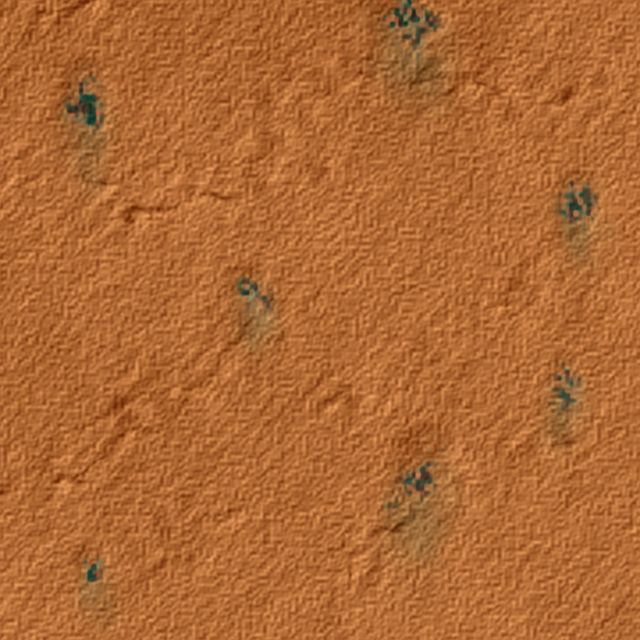
Write a WebGL 2 fragment shader that draws this texture.

```glsl
#version 300 es
precision highp float;
// Rough orange sandstone: fine grain, slanting ledges and grey-green mottled pits.

#define GRAIN_SCALE 180.0
#define GRAIN_CONTRAST 1.9
#define CRACK_COUNT 12
#define CRACK_WIDTH 0.0055
#define CRACK_DEPTH 1.7
#define PIT_COUNT 7
#define PIT_SIZE 0.036
#define STAIN_STRENGTH 0.62
#define BASE_COLOR vec3(0.692, 0.407, 0.200)
#define SHADE_COLOR vec3(0.110, 0.102, 0.082)

uniform vec2 u_resolution;
out vec4 fragColor;

const vec2 SPREAD = vec2(0.7549, 0.5698); // evenly scattering step
const vec2 TO_LIGHT = vec2(-0.707, 0.707);

float hash(vec2 p) {
    vec3 q = fract(p.xyx * 0.1031);
    q += dot(q, q.yzx + 33.33);
    return fract((q.x + q.y) * q.z);
}

float noise(vec2 p) {
    vec2 cell = floor(p), f = fract(p);
    f = f * f * (3.0 - 2.0 * f);
    float low = mix(hash(cell), hash(cell + vec2(1, 0)), f.x);
    float high = mix(hash(cell + vec2(0, 1)), hash(cell + vec2(1, 1)), f.x);
    return mix(low, high, f.y);
}

float bell(float x) { return exp(-x * x); }

// Lit slope of a noise surface, centred on zero
float relief(vec2 p) {
    return noise(p - 0.45 * TO_LIGHT) - noise(p + 0.45 * TO_LIGHT);
}

// x: shading of the ledges, y: roughness of the ground near them
vec2 cracks(vec2 p) {
    vec2 result = vec2(0.0);
    for (int i = 0; i < CRACK_COUNT; i++) {
        float id = float(i);
        vec2 center = fract(vec2(0.30, 0.15) + id * SPREAD);
        float angle = mix(0.85, 0.05, center.y) + 0.5 * (hash(vec2(id, 3.0)) - 0.5);
        float reach = mix(0.09, 0.27, hash(vec2(id, 8.0)));
        vec2 along = vec2(cos(angle), sin(angle));
        vec2 d = p - center;
        vec2 q = vec2(dot(d, along), dot(d, vec2(-along.y, along.x)));
        // Large bends, then a ragged edge
        q.y += 0.075 * (noise(vec2(q.x * 9.0, id * 7.3)) - 0.5);
        q.y += 0.026 * (noise(p * 34.0 + id * 5.0) - 0.5);
        q.y += 0.010 * (noise(p * 90.0) - 0.5);
        float span = 1.0 - smoothstep(0.5, 1.0, abs(q.x) / reach);
        float broken = smoothstep(0.22, 0.65, noise(vec2(q.x * 22.0, id * 3.7)));
        float strength = mix(0.45, 1.0, hash(vec2(id, 5.0))) * span * broken;
        float shadow = bell(q.y / CRACK_WIDTH);
        float lip = bell((q.y + 2.1 * CRACK_WIDTH) / (1.4 * CRACK_WIDTH));
        result.x += strength * (0.45 * lip - shadow);
        result.y += span * bell(q.y / 0.05);
    }
    return vec2(result.x, min(result.y, 1.0));
}

// x: rim shading, y: dark core, z: faded stain running downward
vec3 pits(vec2 p) {
    vec3 result = vec3(0.0);
    vec2 ragged = vec2(noise(p * 28.0), noise(p * 28.0 + 41.0)) - 0.5;
    for (int i = 0; i < PIT_COUNT; i++) {
        float id = float(i);
        vec2 center = fract(vec2(0.13, 0.83) + id * SPREAD);
        float size = PIT_SIZE * mix(0.6, 1.45, hash(vec2(id, 17.0)));
        vec2 d = (p - center) / size;
        d.x += 0.4 * (hash(vec2(id, 29.0)) - 0.5) * d.y;
        vec2 q = d + ragged * 0.9;
        // Upper-left wall lies in shadow, lower-right wall catches light
        vec2 rim = (q - vec2(0.0, 0.35)) / vec2(0.95, 1.15);
        float r = length(rim);
        result.x -= bell((r - 1.0) / 0.26) * dot(rim, TO_LIGHT) / max(r, 0.01);
        result.y += bell(length(q / vec2(0.62, 0.95)));
        result.z += bell(length((q + vec2(0.0, 1.1)) / vec2(0.95, 1.75)));
    }
    return vec3(result.x, min(result.yz, vec2(1.0)));
}

void main() {
    vec2 p = gl_FragCoord.xy / u_resolution.y;
    vec2 crack = cracks(p);
    vec3 pit = pits(p);

    // Surface shading from grain, lumps, ledges and pit rims
    vec2 slanted = vec2(dot(p, vec2(0.8, 0.6)) * 0.55, dot(p, vec2(-0.6, 0.8)));
    float shade = GRAIN_CONTRAST * relief(p * GRAIN_SCALE);
    shade += 0.5 * relief(p * GRAIN_SCALE * 0.53 + 19.0);
    shade += (0.25 + 1.1 * crack.y) * relief(slanted * 62.0);
    shade += 0.35 * relief(slanted * 24.0 + 7.0);
    shade += 0.5 * (noise(p * 3.0 + 2.0) - 0.5);
    shade += CRACK_DEPTH * crack.x + 0.85 * pit.x;
    vec3 color = BASE_COLOR + SHADE_COLOR * clamp(shade, -2.4, 2.2);

    // Pale grey-green staining, then dark speckled pit cores
    float mottle = noise(p * vec2(150.0, 105.0) + 53.0);
    float tint = noise(p * 125.0 + 91.0) - 0.5;
    vec3 stain = vec3(0.50, 0.39, 0.22) + 0.9 * SHADE_COLOR * shade;
    color = mix(color, stain, STAIN_STRENGTH * pit.z);
    vec3 core = mix(vec3(0.16, 0.20, 0.16), vec3(0.62, 0.44, 0.29), smoothstep(0.2, 0.8, mottle));
    core += tint * vec3(0.30, -0.10, -0.08) + 0.5 * SHADE_COLOR * shade;
    color = mix(color, core, 0.9 * smoothstep(0.12, 0.85, pit.y + 0.35 * (0.5 - mottle)));

    fragColor = vec4(clamp(color, 0.0, 1.0), 1.0);
}
```
